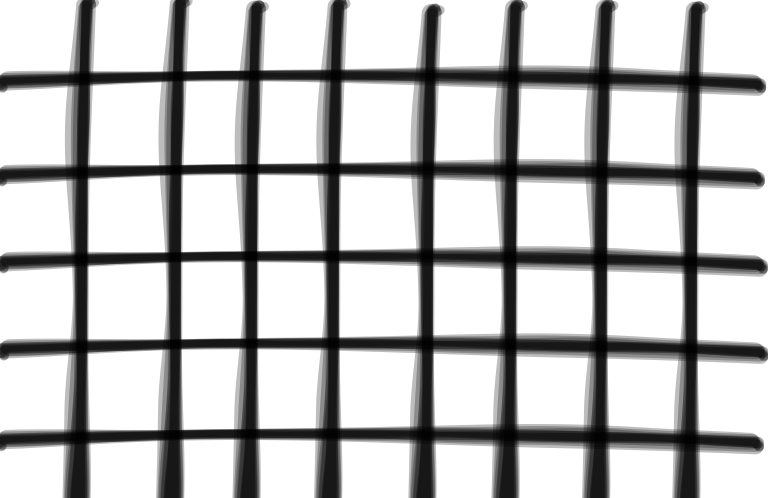
This pattern is drawn by a WebGL 2 fragment shader. Its source:

```glsl
#version 300 es
precision highp float;
// A loose grid of eight upright and five level brush strokes on white paper.
// Each stroke is a bundle of translucent bristles whose edges wander and fray;
// every bristle crossed dims the paper by one step, so crossings go black.

uniform vec2 u_resolution;
out vec4 fragColor;

#define SHEET vec2(154.2, 100.0)  // sheet size, one unit = 1% of the height
#define BRISTLES 8
#define DIMMING 0.74              // light left after one bristle
#define COLUMN_CORE 1.32          // half width of the dense middle
#define ROW_CORE 1.08
#define INSET 0.75                // how far bristle edges retreat inward
#define WANDER 0.07               // frequency of the edge wander
#define KNOB_RADIUS 0.95

const int COLUMNS = 8;
const int ROWS = 5;
// Hand-spaced columns: position across, drop of the upper end
const vec2 COLUMN[COLUMNS] = vec2[](
    vec2(16.4, 0.3), vec2(35.2, 0.0), vec2(50.5, 1.1), vec2(66.9, 0.5),
    vec2(85.8, 1.8), vec2(102.5, 0.9), vec2(120.7, 0.9), vec2(138.8, 1.3));
const float ROW[ROWS] = float[](12.9, 31.1, 48.6, 66.1, 84.9);

float hash(float n) {
    n = fract(n * 0.1031);
    n *= n + 33.33;
    return fract(n * (n + n));
}

float noise(float x) {
    float cell = floor(x), f = x - cell;
    return mix(hash(cell), hash(cell + 1.0), f * f * (3.0 - 2.0 * f));
}

float bump(float x, float centre, float width) {
    float t = (x - centre) / width;
    return exp(-t * t);
}

// Falls from 1 at "low" to 0 at "high"
float fall(float low, float high, float x) {
    return 1.0 - smoothstep(low, high, x);
}

// Number of bristles covering a point of one stroke.
// p = (across, along), ends = (start, finish) along,
// fringe = extra reach on the (low, high) side, taper = how few reach that far
float bristles(vec2 p, vec2 ends, float core, vec2 fringe, float taper,
               vec2 knobSide, float seed, float pixel) {
    if (abs(p.x) > 6.0) return 0.0;
    float count = 0.0;
    for (int k = 0; k < BRISTLES; k++) {
        float id = float(k), total = float(BRISTLES);
        vec2 rank = 1.0 - vec2(id, mod(id * 3.0 + 2.0, total)) / total;
        vec2 reach = pow(rank, vec2(taper));
        float path = p.y * WANDER + id * 17.3 + seed;
        vec2 retreat = INSET * vec2(noise(path), noise(path + 211.7));
        vec2 edge = core - retreat * (1.0 - reach) + fringe * reach;

        // Body with round ends
        float middle = 0.5 * (edge.y - edge.x);
        float halfWidth = 0.5 * (edge.x + edge.y);
        vec2 limit = ends + vec2(1.2, -1.2) * hash(id + seed + 5.0);
        float past = max(limit.x + halfWidth - p.y, p.y - limit.y + halfWidth);
        float d = length(vec2(p.x - middle, max(past, 0.0))) - halfWidth;

        // Small knobs where the brush was set down and lifted
        if (k > 3) {
            vec2 jitter = vec2(hash(id + seed + 31.0), hash(id + seed + 47.0)) - 0.5;
            vec2 first = vec2(knobSide.x, ends.x + 1.4) + jitter;
            vec2 last = vec2(knobSide.y, ends.y - 1.4) + jitter;
            d = min(d, min(distance(p, first), distance(p, last)) - KNOB_RADIUS);
        }
        count += clamp(0.5 - d / pixel, 0.0, 1.0);
    }
    return count;
}

void main() {
    vec2 p = gl_FragCoord.xy / u_resolution * SHEET;
    float pixel = SHEET.y / u_resolution.y;
    float ink = 0.0;

    // Upright strokes: lean right at the top, fan out at the bottom
    for (int i = 0; i < COLUMNS; i++) {
        float h = p.y + COLUMN[i].y;
        float v = (h - 45.0) / 55.0;
        float across = p.x - COLUMN[i].x - 0.95 * v * abs(v);
        vec2 fringe = vec2(
            0.3 + 2.0 * bump(h, 74.0, 20.0) + 1.6 * fall(18.0, 42.0, h),
            0.1 + 0.5 * smoothstep(55.0, 100.0, h) + fall(0.0, 30.0, h));
        float taper = 4.0 - 3.0 * fall(0.0, 25.0, h);
        ink += bristles(vec2(across, h), vec2(-12.0, 101.2), COLUMN_CORE,
                        fringe, taper, vec2(0.0, 1.1), 3.0, pixel);
    }

    // Level strokes: a shallow arch, tight on the left and frayed on the right
    for (int j = 0; j < ROWS; j++) {
        float arch = (p.x - 70.0) / 84.0;
        float across = p.y - ROW[j] + 1.8 * arch * arch;
        vec2 fringe = vec2(
            0.8 * fall(0.0, 36.0, p.x) + 1.35 * smoothstep(40.0, 112.0, p.x),
            0.9 * fall(0.0, 36.0, p.x) + 1.3 * bump(p.x, 115.0, 32.0)
                + 0.4 * smoothstep(130.0, 154.0, p.x));
        vec2 ends = vec2(-0.8, 154.6) - vec2(0.6, 1.2) * hash(float(j) + 9.0);
        ink += bristles(vec2(across, p.x), ends, ROW_CORE,
                        fringe, 2.6, vec2(-0.9, -0.5), 71.0, pixel);
    }

    fragColor = vec4(vec3(pow(DIMMING, ink)), 1.0);
}
```
